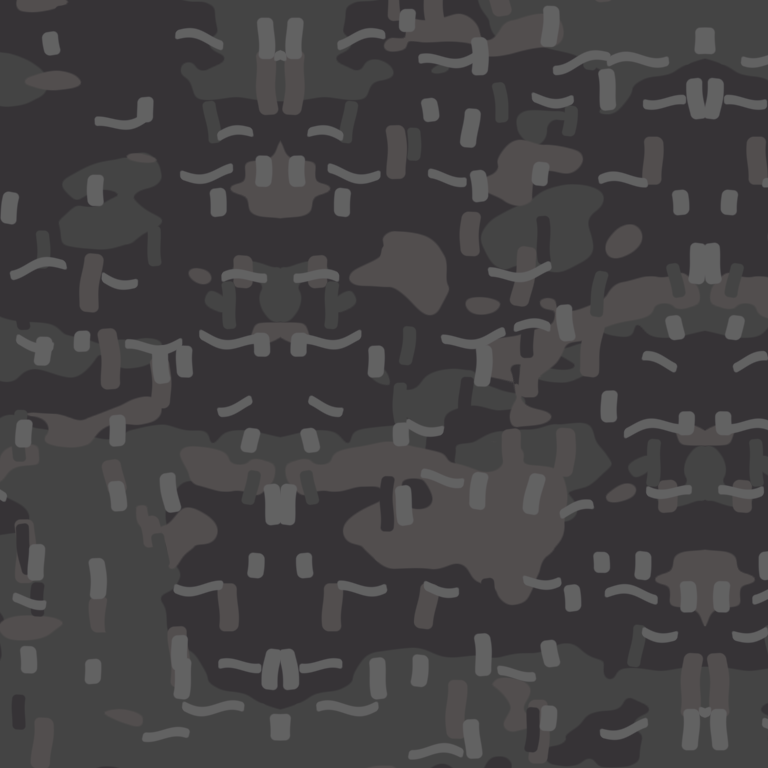
Write a Shadertoy shader that draws this pattern.

```glsl
#define DARK vec3(0.210, 0.200, 0.212)
#define GREY vec3(0.268, 0.268, 0.267)
#define BROWN vec3(0.322, 0.306, 0.306)
#define LIGHT vec3(0.385, 0.383, 0.386)
#define DARK_LEVEL 0.515
#define BROWN_LEVEL 0.685
#define AXIS_START 0.365
#define AXIS_STEP 0.553
#define FOLD_WIDTH 0.13

float hash(vec2 p) {
    return fract(sin(dot(p, vec2(127.1, 311.7))) * 43758.5453);
}

float valueNoise(vec2 p) {
    vec2 i = floor(p), f = fract(p);
    f = f * f * (3.0 - 2.0 * f);
    float low = mix(hash(i), hash(i + vec2(1, 0)), f.x);
    float high = mix(hash(i + vec2(0, 1)), hash(i + vec2(1, 1)), f.x);
    return mix(low, high, f.y);
}

// Signed horizontal offset from the nearest mirror axis
float axisOffset(float x) {
    return mod(x - AXIS_START + 0.5 * AXIS_STEP, AXIS_STEP) - 0.5 * AXIS_STEP;
}

// Mirror across the nearest axis; every second axis is also upside down
vec2 foldToAxis(vec2 p) {
    float index = floor((p.x - AXIS_START) / AXIS_STEP + 0.5);
    float y = mod(index, 2.0) > 0.5 ? 1.0 - p.y : p.y;
    return vec2(AXIS_START + abs(axisOffset(p.x)), y);
}

// Horizontally drawn-out blobs with lumpy rims
float blobs(vec2 p, vec2 freq, float seed) {
    p += 0.022 * vec2(valueNoise(p * 17.0 + seed), valueNoise(p * 15.0 - seed));
    return 0.78 * valueNoise(p * freq + seed)
         + 0.22 * valueNoise(p * vec2(25.0, 34.0) + seed * 1.7);
}

float mirroredBlobs(vec2 p, vec2 freq, float seed) {
    float inFold = 1.0 - smoothstep(0.7, 1.5, abs(axisOffset(p.x)) / FOLD_WIDTH);
    return mix(blobs(p, freq, seed), blobs(foldToAxis(p), freq, seed), inFold);
}

float above(float field, float level) {
    float w = fwidth(field) + 1e-5;
    return smoothstep(-w, w, field - level);
}

float roundBox(vec2 p, vec2 size, float radius) {
    vec2 q = abs(p) - size + radius;
    return length(max(q, 0.0)) + min(max(q.x, q.y), 0.0) - radius;
}

// Distance to brush strokes scattered one per cell, inside or outside the folds
float strokeField(vec2 p, vec2 cell, vec2 size, float bend, float density,
                  float seed, bool folded) {
    float d = 1.0;
    vec2 home = floor(p / cell);
    for (int j = -1; j <= 1; j++)
    for (int i = -1; i <= 1; i++) {
        vec2 id = home + vec2(i, j);
        vec2 key = id + seed;
        vec2 centre = (id + 0.15 + 0.7 * vec2(hash(key), hash(key + 31.3))) * cell;
        bool nearAxis = abs(axisOffset(centre.x)) < FOLD_WIDTH;
        if (hash(key + 57.1) > density || nearAxis != folded) continue;

        float tilt = (hash(key + 73.7) - 0.5) * 0.36;
        vec2 q = mat2(cos(tilt), -sin(tilt), sin(tilt), cos(tilt)) * (p - centre);
        float flip = hash(key + 17.9) < 0.5 ? -1.0 : 1.0;
        q.y -= flip * bend * sin(q.x * 70.0 + 1.6 * hash(key + 41.2));
        q.x += 0.0015 * sin(q.y * 90.0 + 6.0 * hash(key + 11.4));

        // Vary the long side most
        float grow = 0.65 + 0.7 * hash(key + 91.5);
        vec2 extent = size * (size.x > size.y ? vec2(grow, 1.0) : vec2(1.0, grow));
        d = min(d, roundBox(q, extent, 0.65 * min(extent.x, extent.y)));
    }
    return d;
}

float strokes(vec2 p, vec2 cell, vec2 size, float bend, float density, float seed) {
    float d = min(strokeField(p, cell, size, bend, density, seed, false),
                  strokeField(foldToAxis(p), cell, size, bend, density, seed, true));
    float pixel = 1.0 / iResolution.y;
    return 1.0 - smoothstep(-pixel, pixel, d);
}

void mainImage(out vec4 fragColor, in vec2 fragCoord) {
    vec2 p = fragCoord / iResolution.y;

    // Broad camouflage layers
    vec3 color = GREY;
    color = mix(color, DARK, above(mirroredBlobs(p, vec2(5.0, 14.0), 3.2), DARK_LEVEL));
    color = mix(color, BROWN, above(mirroredBlobs(p, vec2(6.5, 18.0), 47.6), BROWN_LEVEL));

    // Upright bars
    color = mix(color, BROWN, strokes(p, vec2(0.09, 0.12), vec2(0.0125, 0.031), 0.0, 0.5, 12.0));
    color = mix(color, DARK, strokes(p, vec2(0.11, 0.13), vec2(0.0085, 0.027), 0.0, 0.35, 83.0));
    color = mix(color, GREY, strokes(p, vec2(0.12, 0.13), vec2(0.0085, 0.027), 0.0, 0.35, 141.0));
    color = mix(color, LIGHT, strokes(p, vec2(0.085, 0.10), vec2(0.0105, 0.021), 0.0, 0.5, 205.0));

    // Wavy sideways dabs
    color = mix(color, LIGHT, strokes(p, vec2(0.13, 0.10), vec2(0.032, 0.0062), 0.006, 0.5, 267.0));

    fragColor = vec4(color, 1.0);
}
```
